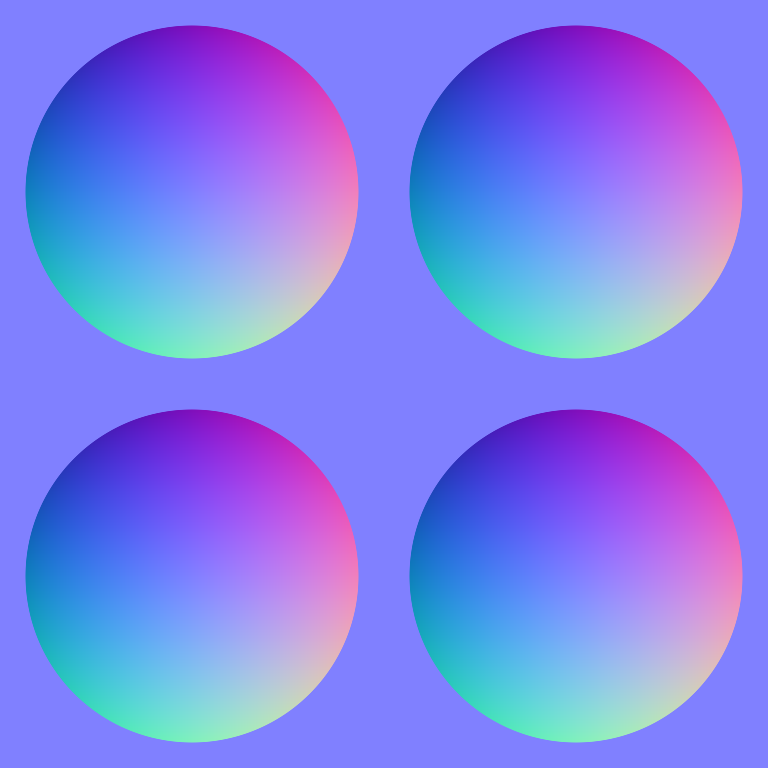
A Shadertoy shader for this texture map:

```glsl
const float REPEATS = 2.0;        // domes across and down
const float DOME_RADIUS = 0.4336; // in cell widths
const float RIM_TILT = 0.89;      // sideways length of the normal at the rim
const vec2 AXIS_SIGN = vec2(1.0, -1.0); // green grows downwards
const vec3 FLAT_NORMAL = vec3(0.0, 0.0, 1.0);

// Normal of a spherical cap; offset is 1 long at the rim
vec3 domeNormal(vec2 offset) {
    vec2 tilt = RIM_TILT * offset;
    return vec3(tilt * AXIS_SIGN, sqrt(max(1.0 - dot(tilt, tilt), 0.0)));
}

vec3 encodeNormal(vec3 normal) {
    return 0.5 + 0.5 * normal;
}

void mainImage(out vec4 fragColor, in vec2 fragCoord) {
    // Repeating cells centred on the domes
    vec2 uv = fragCoord / iResolution.xy;
    vec2 cell = fract(uv * REPEATS) - 0.5;

    // Antialiased disc mask, one pixel wide at the rim
    float pixel = REPEATS / min(iResolution.x, iResolution.y);
    float rimDistance = length(cell) - DOME_RADIUS;
    float dome = 1.0 - smoothstep(-0.5 * pixel, 0.5 * pixel, rimDistance);

    // Blend the encoded colours of dome and plane
    vec3 domeColor = encodeNormal(domeNormal(cell / DOME_RADIUS));
    vec3 color = mix(encodeNormal(FLAT_NORMAL), domeColor, dome);
    fragColor = vec4(color, 1.0);
}
```
